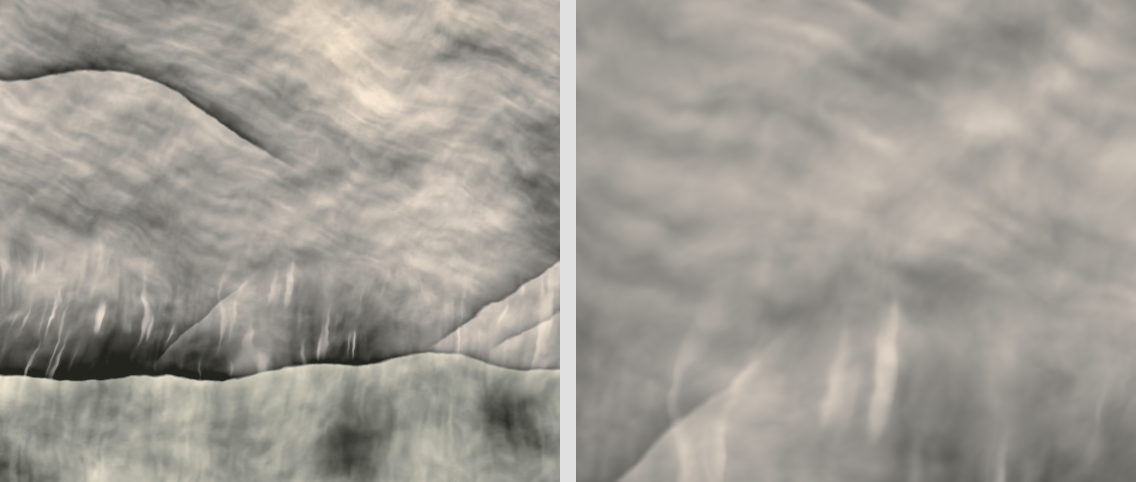
Left, the full canvas; right, a detail of the centre.
Give the GLSL for this texture, as a Shadertoy shader.

```glsl
// Soft grey folded hide or rock: two long shadowed creases, a slab at the right
// and hair-like streaks. Tone is summed from broad noise, stretched noise and
// folds (dark above a curve, lit below it), then tinted by a warm grey ramp.
#define BASE_TONE 0.625
#define BROAD_GAIN 0.34
#define FIBRE_GAIN 0.21
#define RELIEF_GAIN 0.42
#define DARK vec3(0.20, 0.20, 0.18)
#define MIDDLE vec3(0.59, 0.58, 0.56)
#define LIGHT vec3(0.87, 0.82, 0.77)

float hash(vec2 p) {
    vec3 q = fract(vec3(p.xyx) * 0.1031);
    q += dot(q, q.yzx + 33.33);
    return fract((q.x + q.y) * q.z);
}

float noise(vec2 p) {
    vec2 i = floor(p), f = fract(p);
    f = f * f * (3.0 - 2.0 * f);
    return mix(mix(hash(i), hash(i + vec2(1, 0)), f.x),
               mix(hash(i + vec2(0, 1)), hash(i + vec2(1, 1)), f.x), f.y);
}

mat2 turn(float a) { return mat2(cos(a), -sin(a), sin(a), cos(a)); }

float fbm(vec2 p) {
    float sum = 0.0, gain = 0.5;
    for (int i = 0; i < 5; i++) {
        sum += gain * noise(p);
        p = turn(0.6) * p * 2.03 + 17.3;
        gain *= 0.5;
    }
    return sum / 0.97;
}

// Streaks running along the given angle
float fibres(vec2 p, float angle) {
    vec2 q = turn(angle) * p + 20.0;
    return 0.6 * noise(q * vec2(8.0, 52.0)) + 0.4 * noise(q * vec2(17.0, 110.0) + 9.0);
}

// Soft elliptical patch
float patchAt(vec2 p, vec2 centre, vec2 radius, float angle) {
    vec2 q = turn(angle) * (p - centre) / radius;
    return exp(-dot(q, q));
}

// Shadow above a curve and a lit lip below it; d is the height over the curve
float fold(float d, float shadowWidth, float shadow, float lipWidth, float lip) {
    float above = smoothstep(-0.004, 0.005, d);
    return lip * (1.0 - above) * exp(min(d, 0.0) / lipWidth)
         - shadow * above * exp(-max(d, 0.0) / shadowWidth);
}

float upperRidge(float x) {
    return mix(0.83 + 0.025 * smoothstep(0.0, 0.2, x), 0.63, smoothstep(0.22, 0.70, x));
}

float lowerCrease(float x) {
    return 0.217 + 0.045 * smoothstep(0.4, 0.9, x) - 0.03 * smoothstep(0.9, 1.16, x)
         + 0.007 * sin(x * 20.0 - 4.5);
}

void mainImage(out vec4 fragColor, in vec2 fragCoord) {
    vec2 p = fragCoord / iResolution.y;
    vec2 warp = vec2(fbm(p * 5.0 + 3.0), fbm(p * 5.0 + 41.0)) - 0.5;
    vec2 w = p + 0.09 * warp;
    float wobble = 0.018 * (fbm(p * 16.0) - 0.5);
    float crease = p.y - lowerCrease(p.x) + wobble;
    float above = smoothstep(-0.004, 0.004, crease);
    float low = smoothstep(0.52, 0.34, p.y + 0.3 * warp.x);

    // Broad mottling, streaks and embossed wrinkles
    float tone = BASE_TONE + BROAD_GAIN * (fbm(w * 4.5) - 0.5) * mix(1.7, 1.0, above);
    float upright = fibres(w, 1.45);
    float streak = mix(fibres(w, -0.42), upright, low) - 0.5;
    tone += FIBRE_GAIN * streak * mix(0.5, 1.2, fbm(p * 6.0 + 8.0));
    vec2 wrinkle = turn(0.5) * w * vec2(11.0, 13.0);
    tone += RELIEF_GAIN * (fbm(wrinkle) - fbm(wrinkle + vec2(0.1, 0.25)));

    // Wide lit and shaded areas
    float warm = patchAt(w, vec2(0.68, 0.93), vec2(0.24, 0.10), -0.75)
               + 0.8 * patchAt(w, vec2(0.97, 0.97), vec2(0.10, 0.04), -0.4);
    tone += 0.17 * warm + 0.07 * patchAt(w, vec2(0.33, 0.65), vec2(0.25, 0.07), -0.2);
    tone += 0.07 * patchAt(w, vec2(0.95, 0.53), vec2(0.13, 0.16), 0.0);
    tone -= 0.14 * patchAt(w, vec2(0.27, 0.53), vec2(0.26, 0.06), -0.25);
    tone -= 0.17 * patchAt(w, vec2(1.02, 0.89), vec2(0.08, 0.04), -0.3);
    tone -= 0.26 * patchAt(w, vec2(1.15, 0.60), vec2(0.07, 0.15), -0.25);

    // Upper ridge, fading out toward its lower end
    float ridge = p.y - upperRidge(p.x) + wobble;
    float ridgeFade = smoothstep(0.65, 0.47, p.x);
    float ragged = 0.6 + 0.8 * noise(p * vec2(22.0, 9.0));
    tone += ridgeFade * (fold(ridge, 0.014 * ragged, 0.40, 0.075, 0.15)
                       - 0.07 * smoothstep(0.0, 0.01, ridge) * exp(-max(ridge, 0.0) / 0.07));

    // Dark hollows over the lower crease, crossed by pale upright hairs
    float hollow = smoothstep(0.20, 0.72, noise(vec2(p.x * 7.5 + 2.0, 4.0)));
    float reach = crease / (0.13 + 0.10 * warp.y);
    hollow = above * (0.30 + 0.70 * hollow) * exp(-reach * reach) * smoothstep(0.92, 0.70, p.x);
    tone -= 0.40 * hollow;
    tone += 0.30 * smoothstep(0.62, 0.85, upright) * (hollow + 0.35 * low * above);
    tone += fold(crease, 0.012, 0.32 * ragged, 0.024, 0.17);

    // Oblique fold at the left and sloping slab at the right
    float oblique = p.y - (0.258 + (p.x - 0.326) * 0.87) + 2.0 * wobble;
    float obliqueSpan = smoothstep(0.31, 0.35, p.x) * smoothstep(0.56, 0.42, p.x);
    tone += above * obliqueSpan * fold(oblique, 0.018, 0.12, 0.025, 0.15);
    float slab = p.y - (0.280 + (p.x - 0.89) * 0.66) + 1.5 * wobble;
    float slabSpan = above * smoothstep(0.87, 0.95, p.x);
    tone += slabSpan * fold(slab, 0.022, 0.28, 0.09, 0.14);
    float crack = p.y - (0.285 + (p.x - 1.03) * 0.5) + 2.0 * wobble;
    tone += slabSpan * smoothstep(1.01, 1.05, p.x) * fold(crack, 0.012, 0.22, 0.03, 0.07);

    // Shaded hollows in the bottom face
    float under = patchAt(w, vec2(0.73, 0.10), vec2(0.06, 0.09), 0.0)
                + patchAt(w, vec2(1.07, 0.14), vec2(0.06, 0.07), 0.3)
                + 0.6 * patchAt(w, vec2(0.50, 0.08), vec2(0.06, 0.07), 0.0);
    tone -= (1.0 - above) * (0.02 + 0.26 * under);

    // Grey ramp: warm in the light, faintly green below the crease
    tone = clamp(tone, 0.14, 0.92);
    vec3 colour = tone < 0.585 ? mix(DARK, MIDDLE, (tone - 0.20) / 0.385)
                               : mix(MIDDLE, LIGHT, (tone - 0.585) / 0.255);
    colour *= mix(vec3(0.97, 1.0, 0.975), vec3(1.0), above);
    colour += vec3(0.015, 0.008, -0.015) * warm;
    fragColor = vec4(clamp(colour, 0.0, 1.0), 1.0);
}
```
